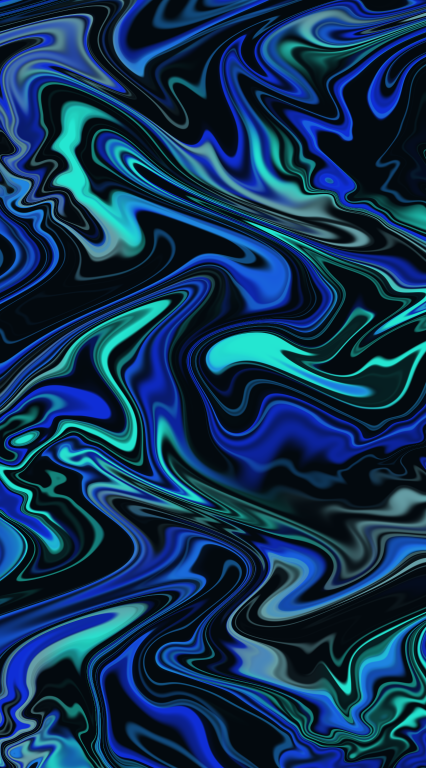
A WebGL 1 fragment shader for this background:

```glsl
precision highp float;

uniform vec2 u_resolution;

const int SAMPLES = 3;
const vec3 INK = vec3(0.012, 0.035, 0.055);
const vec3 COBALT = vec3(0.06, 0.18, 0.84);
const vec3 AZURE = vec3(0.12, 0.52, 0.88);
const vec3 TURQUOISE = vec3(0.14, 0.90, 0.82);
const vec3 SILVER = vec3(0.40, 0.62, 0.65);

vec2 turn(vec2 p, float angle) {
  float c = cos(angle), s = sin(angle);
  return vec2(c * p.x - s * p.y, s * p.x + c * p.y);
}

float wave(float x) {
  return sin(x) + 0.4 * sin(2.1 * x + 1.3);
}

float strands(float x) {
  return sin(x) + 0.5 * sin(2.3 * x + 1.0) + 0.35 * sin(4.7 * x + 2.0);
}

// Alternating shears stretch and fold the plane like stirred paint.
vec2 stir(vec2 p, float strength) {
  float freq = 1.0;
  for (int i = 0; i < 3; i++) {
    float phase = float(i) * 2.4;
    p.x += strength * wave(p.y * freq + phase) / freq;
    p.y += strength * wave(p.x * freq + phase + 1.7) / freq;
    p = turn(p, 0.9);
    freq *= 1.25;
  }
  return p;
}

// Small ripples confined to a few turbulent patches.
vec2 crinkle(vec2 p, float amount) {
  float patchMask = smoothstep(0.8, 1.7, wave(p.x * 0.9 + 1.0) + sin(p.y * 1.1 + 0.6));
  return p + amount * patchMask * sin(p.yx * 8.0 + 2.0 * sin(p * 5.0));
}

// Height whose contours become the ribbons, with pools at its extremes.
float paintHeight(vec2 q) {
  return 0.6 * sin(1.1 * q.x + 0.7 * sin(q.y))
       + 0.6 * sin(0.9 * q.y + 0.5 * sin(1.3 * q.x + 2.0));
}

vec3 liquid(vec2 p) {
  vec2 q = stir(crinkle(p * vec2(6.2, 8.6) + vec2(1.3, 0.4), 0.16), 0.88);
  float height = paintHeight(q);
  float drift = sin(p.x * 4.0 + 1.0) + sin(p.y * 5.0);

  // Wide blue ribbons.
  float ribbon = strands(height * 8.0 + 0.8 * drift);
  float blueMask = smoothstep(-0.15, 1.3, ribbon);
  float azureShare = smoothstep(0.2, 1.4, strands(height * 5.0 + q.x * 0.5 + 2.0));
  vec3 color = mix(INK, mix(COBALT, AZURE, azureShare), blueMask);

  // Narrower glints of turquoise and silver.
  float gate = smoothstep(-0.9, 0.2, sin(q.x * 0.8 + q.y * 0.6 + 2.0));
  float glint = smoothstep(0.2, 1.25, strands(height * 9.0 - drift + 2.5)) * gate;
  float silverShare = smoothstep(-0.1, 0.8, sin(q.y * 0.9 - q.x * 0.5 + drift));
  vec3 glintColor = mix(TURQUOISE, SILVER, silverShare);
  color = mix(color, glintColor, glint);

  // Dark seams between neighbouring ribbons.
  float seam = smoothstep(0.6, 1.2, strands(height * 11.0 + 4.0 + drift));
  color = mix(color, INK, 0.9 * seam);

  // Pale hairlines that follow the flow, also through the dark.
  float hairline = smoothstep(0.75, 1.5, strands(height * 17.0 + 1.0 - drift));
  return mix(color, mix(AZURE, glintColor, gate), 0.55 * hairline);
}

void main() {
  vec3 total = vec3(0.0);
  for (int y = 0; y < SAMPLES; y++) {
    for (int x = 0; x < SAMPLES; x++) {
      vec2 offset = (vec2(float(x), float(y)) + 0.5) / float(SAMPLES) - 0.5;
      total += liquid((gl_FragCoord.xy + offset) / u_resolution.x);
    }
  }
  gl_FragColor = vec4(total / float(SAMPLES * SAMPLES), 1.0);
}
```
